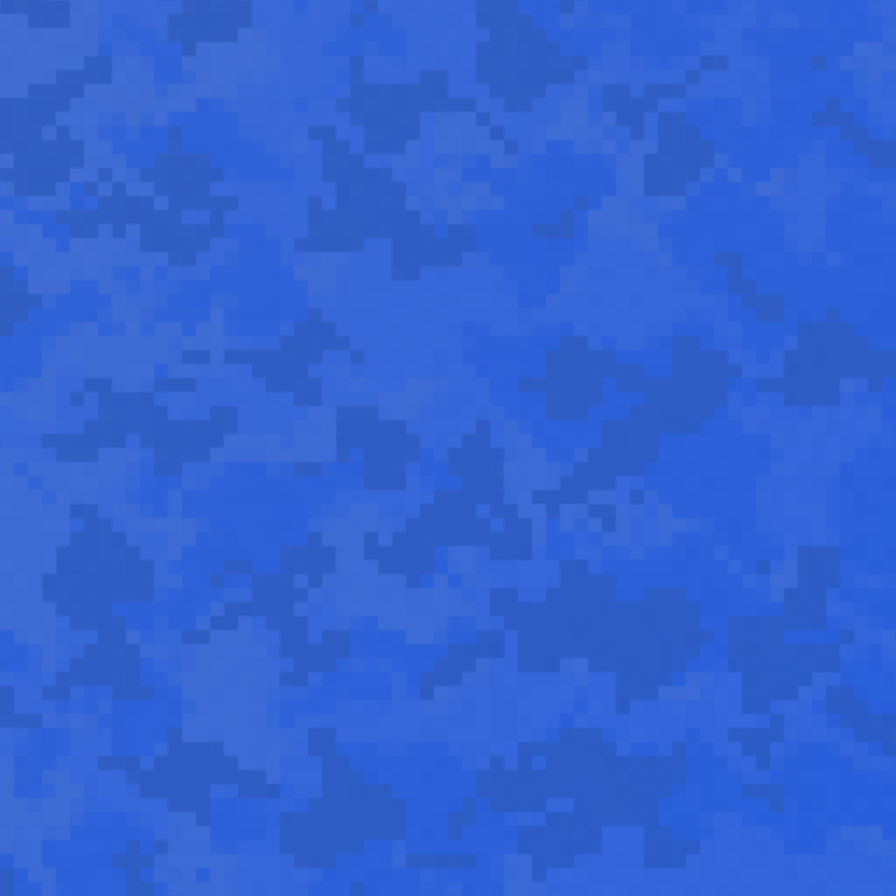
This pattern is drawn by a Shadertoy shader. Its source:

```glsl
// Blocky blue camouflage: ragged dark, vivid and pale patches on a square grid.
#define CELLS 64.0          // grid squares along the canvas height
#define EDGE 0.11           // half width of the blend between squares
#define WARP 1.3            // patch outline waviness, in squares
#define RAGGED 1.1          // random outline jitter, in squares
#define DARK_SIZE 0.48      // largest patch radius, in site spacings
#define VIVID_SIZE 0.63
#define PALE_SIZE 0.62
#define GRAIN 0.008         // brightness variation per square

const vec3 BASE  = vec3(0.214, 0.400, 0.848);
const vec3 VIVID = vec3(0.178, 0.380, 0.850);
const vec3 DARK  = vec3(0.184, 0.364, 0.768);
const vec3 PALE  = vec3(0.240, 0.420, 0.834);

vec2 hash2(vec2 p) {
    vec3 q = fract(p.xyx * vec3(0.1031, 0.1030, 0.0973));
    q += dot(q, q.yzx + 33.33);
    return fract((q.xx + q.yz) * q.zy);
}

// Cellular field: positive inside scattered, stretched and sheared blobs
float patches(vec2 cell, vec2 spacing, float size, float seed) {
    cell += WARP * sin(cell.yx * 0.71 + 1.4 * sin(cell * 0.43 + seed));
    cell += RAGGED * (hash2(floor(cell * 1.3) + seed) - 0.5);
    vec2 p = cell / spacing;
    vec2 site = floor(p);
    float field = -1.0;
    for (int y = -1; y <= 1; y++) {
        for (int x = -1; x <= 1; x++) {
            vec2 id = site + vec2(x, y);
            vec2 shape = hash2(id + seed * 3.7 + 51.0);
            vec2 d = p - id - hash2(id + seed * 1.9 + 17.0);
            d.x += (shape.x - 0.5) * 1.2 * d.y;
            float stretch = exp2(mix(-0.6, 0.8, shape.y));
            d *= vec2(1.0 / stretch, stretch);
            float radius = size * hash2(id + seed * 2.3 + 83.0).x;
            field = max(field, radius - length(d));
        }
    }
    return field;
}

// Flat colour of one grid square
vec3 squareColour(vec2 cell) {
    vec2 uv = cell / CELLS;
    float slope = uv.x - uv.y;          // grows toward the lower right
    float leftness = 1.0 - 2.0 * uv.x;

    float pale = patches(cell, vec2(9.0, 10.0), PALE_SIZE * (1.0 + 0.45 * leftness), 11.0);
    float vivid = patches(cell, vec2(8.0, 7.0), VIVID_SIZE * (1.0 + 0.3 * slope), 29.0);
    float dark = patches(cell, vec2(9.0, 7.0), DARK_SIZE, 47.0);

    vec3 colour = mix(BASE, PALE, smoothstep(-0.08, 0.08, pale));
    colour = mix(colour, VIVID, smoothstep(-0.07, 0.07, vivid));
    colour = mix(colour, DARK, step(0.0, dark));

    // Slow drift from greyer left to more saturated lower right
    colour += vec3(-0.016, -0.008, 0.010) * slope;
    return colour + GRAIN * (hash2(cell + 7.0).x - 0.5);
}

void mainImage(out vec4 fragColor, in vec2 fragCoord) {
    vec2 grid = fragCoord / iResolution.y * CELLS - 0.5;
    vec2 cell = floor(grid);
    vec2 blend = smoothstep(0.5 - EDGE, 0.5 + EDGE, grid - cell);

    // Join neighbouring squares with a narrow soft edge
    vec3 lower = mix(squareColour(cell), squareColour(cell + vec2(1, 0)), blend.x);
    vec3 upper = mix(squareColour(cell + vec2(0, 1)), squareColour(cell + vec2(1, 1)), blend.x);
    fragColor = vec4(mix(lower, upper, blend.y), 1.0);
}
```
